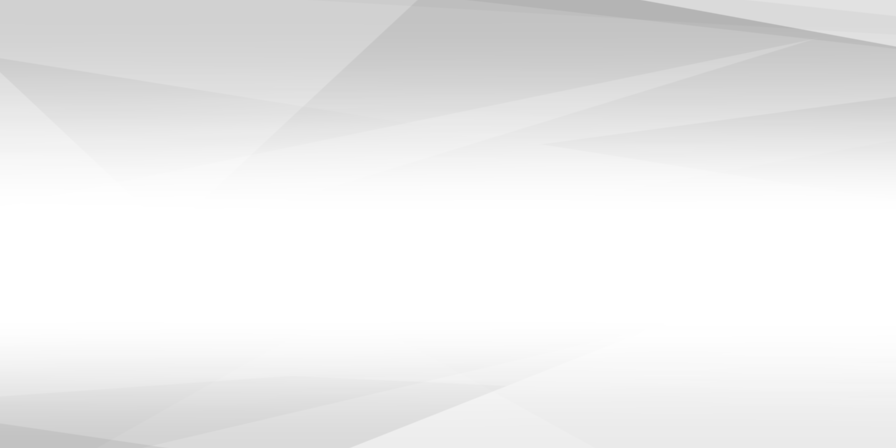
A WebGL 1 fragment shader for this background:

```glsl
precision highp float;
// Pale grey backdrop: translucent angular facets fade into a white middle band.
// Each facet is a product of soft half-planes that adds or removes shade;
// a vertical falloff then dissolves the upper and lower groups.
uniform vec2 u_resolution;

// Coverage of the side above the line a-b, with a left of b.
float above(vec2 p, vec2 a, vec2 b) {
  vec2 along = normalize(b - a);
  float dist = dot(p - a, vec2(-along.y, along.x));
  float soft = 1.0 / u_resolution.y;
  return smoothstep(-soft, soft, dist);
}

float below(vec2 p, vec2 a, vec2 b) {
  return 1.0 - above(p, a, b);
}

float hash(vec2 cell) {
  return fract(sin(dot(cell, vec2(127.1, 311.7))) * 43758.5453);
}

float valueNoise(vec2 p) {
  vec2 cell = floor(p);
  vec2 f = fract(p);
  f = f * f * (3.0 - 2.0 * f);
  float low = mix(hash(cell), hash(cell + vec2(1.0, 0.0)), f.x);
  float high = mix(hash(cell + vec2(0.0, 1.0)), hash(cell + vec2(1.0, 1.0)), f.x);
  return mix(low, high, f.y);
}

// Shade of the facets hanging from the top edge.
float upperShade(vec2 p) {
  vec2 sweepA = vec2(0.0, 0.870);
  vec2 sweepB = vec2(2.0, 0.552);
  float shade = 0.18;

  // Broad planes on the left and centre
  shade += 0.055 * below(p, vec2(0.456, 0.557), vec2(0.932, 1.0));
  shade += 0.05 * below(p, sweepA, sweepB) * (1.0 - smoothstep(0.2, 1.2, p.x));
  shade -= 0.06 * below(p, vec2(0.0, 0.839), vec2(0.286, 0.570));

  // Light beam and dark wedge on the right
  shade -= 0.045 * below(p, vec2(1.042, 0.753), vec2(1.823, 0.914))
                 * above(p, vec2(0.9375, 0.643), vec2(2.0, 0.969));
  shade += 0.07 * below(p, vec2(1.224, 0.680), vec2(2.0, 0.784))
                * above(p, sweepA, sweepB);
  shade += 0.03 * below(p, vec2(1.432, 0.583), vec2(2.0, 0.6875));

  // Thin slivers along the top edge
  shade += 0.02 * above(p, vec2(0.69, 1.0), vec2(1.484, 0.953));
  shade += 0.04 * above(p, vec2(1.042, 1.0), vec2(2.0, 0.891));
  shade -= 0.15 * above(p, vec2(1.432, 1.0), vec2(2.0, 0.896));
  shade -= 0.03 * above(p, vec2(1.667, 1.0), vec2(2.0, 0.964));
  return shade;
}

// Shade of the facets rising from the bottom edge.
float lowerShade(vec2 p) {
  float leftOfRidge = above(p, vec2(0.781, 0.0), vec2(1.302, 0.206));
  float shade = 0.07 + 0.04 * leftOfRidge;
  shade += 0.03 * above(p, vec2(0.339, 0.005), vec2(1.120, 0.188));
  shade += 0.015 * above(p, vec2(0.234, 0.010), vec2(0.443, 0.128));
  shade += 0.035 * leftOfRidge
                 * below(p, vec2(0.0, 0.115), vec2(0.651, 0.161))
                 * below(p, vec2(0.651, 0.161), vec2(1.146, 0.138));
  shade += 0.05 * below(p, vec2(0.0, 0.055), vec2(0.339, 0.005));
  shade += 0.012 * above(p, vec2(1.120, 0.115), vec2(1.328, 0.0));
  return shade;
}

void main() {
  // Canvas units: x spans 0 to 2, y spans 0 to 1
  vec2 p = gl_FragCoord.xy / u_resolution * vec2(2.0, 1.0);
  float upperFade = smoothstep(0.51, 0.97, p.y);
  float lowerFade = 1.0 - smoothstep(0.0, 0.30, p.y);

  // Faint horizontal streaks inside the fading zones
  float fadeZone = upperFade * (1.0 - upperFade) + lowerFade * (1.0 - lowerFade);
  float streak = (valueNoise(p * vec2(4.0, 130.0)) - 0.5) * 0.03 * fadeZone;

  float shade = upperFade * upperShade(p) + lowerFade * lowerShade(p) + streak;
  gl_FragColor = vec4(vec3(clamp(1.0 - shade, 0.0, 1.0)), 1.0);
}
```
